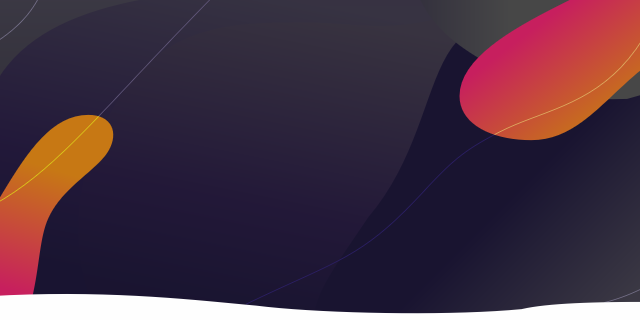
Give the GLSL for this background, as a Shadertoy shader.

```glsl
// Dark violet banner with layered curved panels, two glowing gradient blobs, thin lines and a white wave.

const vec2 EMPTY = vec2(1e3, 1.0);

// Adds a cubic Bezier to a path: x keeps the distance, y the inside sign.
vec2 curve(vec2 path, vec2 p, vec2 a, vec2 b, vec2 c, vec2 d) {
    vec2 from = a;
    for (int i = 1; i <= 18; i++) {
        float t = float(i) / 18.0, s = 1.0 - t;
        vec2 to = s*s*s*a + 3.0*s*s*t*b + 3.0*s*t*t*c + t*t*t*d;
        vec2 edge = to - from, rel = p - from;
        float along = clamp(dot(rel, edge) / dot(edge, edge), 0.0, 1.0);
        path.x = min(path.x, length(rel - edge * along));
        if ((from.y > p.y) != (to.y > p.y) &&
            rel.x < edge.x * rel.y / edge.y) path.y = -path.y;
        from = to;
    }
    return path;
}

float fill(vec2 path) {
    return clamp(0.5 - path.x * path.y * iResolution.y, 0.0, 1.0);
}

float stroke(vec2 path) {
    return clamp(0.5 + (0.0012 - path.x) * iResolution.y, 0.0, 1.0);
}

float ramp(float lo, float hi, float x) {
    return clamp((x - lo) / (hi - lo), 0.0, 1.0);
}

// Navy to violet to warm grey.
vec3 dusk(float t) {
    vec3 low = mix(vec3(0.10, 0.08, 0.19), vec3(0.135, 0.095, 0.22), ramp(0.05, 0.38, t));
    return mix(low, vec3(0.22, 0.20, 0.25), ramp(0.38, 1.02, t));
}

void mainImage(out vec4 fragColor, in vec2 fragCoord) {
    vec2 p = fragCoord / iResolution.xy * vec2(2.0, 1.0);
    vec3 grey = vec3(0.23, 0.22, 0.265);
    vec3 pink = vec3(0.78, 0.12, 0.37);
    vec3 amber = vec3(0.78, 0.47, 0.08);
    float height = p.y + 0.2 * (p.x - 0.7);

    // Main panel and its inner layer
    vec3 col = dusk(height - 0.02) + vec3(-0.006, -0.002, 0.008) * p.y;
    vec2 inner = curve(EMPTY, p, vec2(0.30, 0.55), vec2(0.45, 0.93), vec2(0.70, 0.93), vec2(0.95, 0.93));
    inner = curve(inner, p, vec2(0.95, 0.93), vec2(1.10, 0.93), vec2(1.20, 0.90), vec2(1.36, 0.94));
    inner = curve(inner, p, vec2(1.36, 0.94), vec2(2.0, 1.0), vec2(1.8, -0.6), vec2(0.6, -0.3));
    inner = curve(inner, p, vec2(0.6, -0.3), vec2(0.2, -0.1), vec2(0.2, 0.35), vec2(0.30, 0.55));
    col = mix(col, dusk(height), fill(inner));

    // Grey corner
    vec2 corner = curve(EMPTY, p, vec2(-0.02, 0.73), vec2(0.06, 0.88), vec2(0.22, 0.96), vec2(0.45, 1.003));
    corner = curve(corner, p, vec2(0.45, 1.003), vec2(0.1, 1.3), vec2(-0.4, 1.2), vec2(-0.02, 0.73));
    col = mix(col, grey * mix(0.88, 1.0, ramp(0.7, 1.0, p.y)), fill(corner));

    // Navy panel on the right, lit from the lower corner
    vec2 navy = curve(EMPTY, p, vec2(1.427, 0.87), vec2(1.33, 0.76), vec2(1.32, 0.52), vec2(1.15, 0.32));
    navy = curve(navy, p, vec2(1.15, 0.32), vec2(1.05, 0.17), vec2(0.985, 0.09), vec2(0.98, 0.0));
    navy = curve(navy, p, vec2(0.98, 0.0), vec2(1.2, -0.4), vec2(2.8, -0.4), vec2(2.3, 0.7));
    navy = curve(navy, p, vec2(2.3, 0.7), vec2(2.0, 0.85), vec2(1.7, 0.95), vec2(1.427, 0.87));
    vec3 navyColor = mix(vec3(0.098, 0.078, 0.19), grey, ramp(0.85, 1.33, 0.7 * (p.x - p.y)));
    col = mix(col, navyColor, fill(navy));

    // Grey blob at the top
    vec2 cloud = curve(EMPTY, p, vec2(1.30, 1.03), vec2(1.34, 0.93), vec2(1.41, 0.87), vec2(1.497, 0.818));
    cloud = curve(cloud, p, vec2(1.497, 0.818), vec2(1.65, 0.72), vec2(1.80, 0.69), vec2(1.914, 0.69));
    cloud = curve(cloud, p, vec2(1.914, 0.69), vec2(2.2, 0.66), vec2(2.3, 1.3), vec2(1.30, 1.03));
    col = mix(col, mix(vec3(0.20, 0.19, 0.24), vec3(0.28), ramp(1.3, 1.6, p.x)), fill(cloud));

    // Pink blob on the right
    vec2 blob = curve(EMPTY, p, vec2(1.79, 1.005), vec2(1.64, 0.93), vec2(1.436, 0.83), vec2(1.436, 0.70));
    blob = curve(blob, p, vec2(1.436, 0.70), vec2(1.436, 0.61), vec2(1.54, 0.562), vec2(1.66, 0.562));
    blob = curve(blob, p, vec2(1.66, 0.562), vec2(1.80, 0.562), vec2(1.88, 0.68), vec2(2.0, 0.779));
    blob = curve(blob, p, vec2(2.0, 0.779), vec2(2.3, 1.0), vec2(2.3, 1.2), vec2(1.79, 1.005));
    float blobMask = fill(blob);
    col = mix(col, mix(pink, amber, ramp(0.27, 0.65, dot(p, vec2(0.6, -0.8)))), blobMask);

    // Amber blob on the left
    vec2 drop = curve(EMPTY, p, vec2(-0.02, 0.35), vec2(0.07, 0.50), vec2(0.15, 0.641), vec2(0.276, 0.641));
    drop = curve(drop, p, vec2(0.276, 0.641), vec2(0.36, 0.641), vec2(0.375, 0.57), vec2(0.326, 0.51));
    drop = curve(drop, p, vec2(0.326, 0.51), vec2(0.28, 0.455), vec2(0.19, 0.405), vec2(0.151, 0.318));
    drop = curve(drop, p, vec2(0.151, 0.318), vec2(0.12, 0.25), vec2(0.125, 0.15), vec2(0.09, 0.03));
    drop = curve(drop, p, vec2(0.09, 0.03), vec2(-0.3, -0.2), vec2(-0.3, 0.2), vec2(-0.02, 0.35));
    float dropMask = fill(drop);
    col = mix(col, mix(pink, amber, ramp(0.1, 0.52, p.y + 0.3 * p.x)), dropMask);

    // Thin lines, brighter over the blobs
    vec2 rise = curve(EMPTY, p, vec2(-0.02, 0.36), vec2(0.18, 0.47), vec2(0.32, 0.66), vec2(0.66, 1.005));
    col = mix(col, mix(vec3(0.38, 0.34, 0.48), vec3(0.86, 0.80, 0.10), dropMask), stroke(rise));
    vec2 sweep = curve(EMPTY, p, vec2(0.77, 0.05), vec2(1.06, 0.19), vec2(1.13, 0.19), vec2(1.328, 0.406));
    sweep = curve(sweep, p, vec2(1.328, 0.406), vec2(1.42, 0.506), vec2(1.46, 0.535), vec2(1.56, 0.587));
    sweep = curve(sweep, p, vec2(1.56, 0.587), vec2(1.70, 0.66), vec2(1.88, 0.67), vec2(2.01, 0.88));
    col = mix(col, mix(vec3(0.17, 0.12, 0.40), vec3(0.87, 0.68, 0.38), blobMask), stroke(sweep));
    vec2 ends = curve(EMPTY, p, vec2(-0.01, 0.87), vec2(0.05, 0.91), vec2(0.09, 0.95), vec2(0.12, 1.005));
    ends = curve(ends, p, vec2(1.89, 0.055), vec2(1.93, 0.065), vec2(1.97, 0.08), vec2(2.01, 0.10));
    col = mix(col, vec3(0.46, 0.44, 0.54), stroke(ends));

    // White wave along the bottom
    vec2 wave = curve(EMPTY, p, vec2(-0.1, 0.07), vec2(0.3, 0.10), vec2(0.6, 0.063), vec2(0.8, 0.045));
    wave = curve(wave, p, vec2(0.8, 0.045), vec2(1.0, 0.02), vec2(1.4, 0.012), vec2(1.63, 0.034));
    wave = curve(wave, p, vec2(1.63, 0.034), vec2(1.72, 0.055), vec2(1.9, 0.058), vec2(2.1, 0.056));
    wave = curve(wave, p, vec2(2.1, 0.056), vec2(2.2, -0.5), vec2(-0.2, -0.5), vec2(-0.1, 0.07));
    fragColor = vec4(mix(col, vec3(0.995), fill(wave)), 1.0);
}
```
